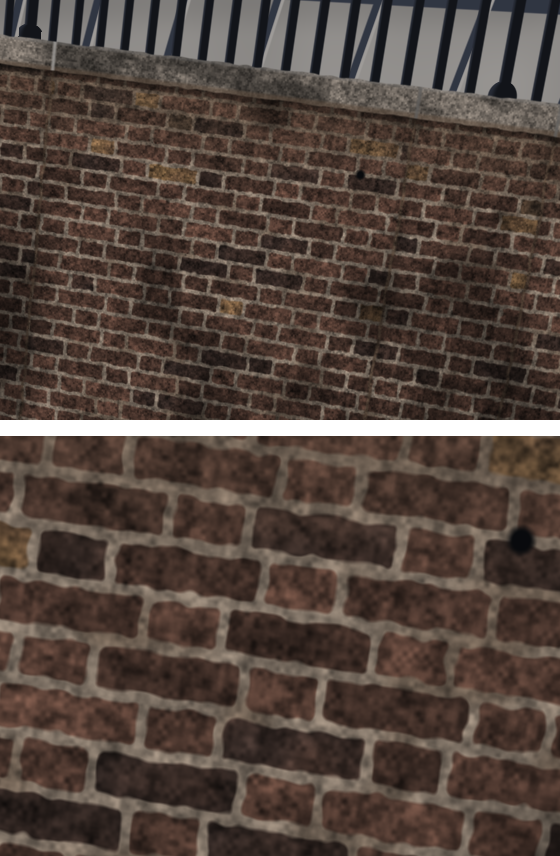
Top: the whole. Bottom: its middle third, enlarged.
Write a Shadertoy shader that draws this texture.

```glsl
// Weathered Flemish-bond brick wall with a stone coping and iron railings, seen at a tilt.
const float COURSE = 0.0407;        // height of one brick course
const float PERIOD = 0.186;         // one stretcher plus one header
const float STRETCHER = 0.66;       // share of the period taken by the stretcher
const float MORTAR = 0.0088;        // joint width
const float COPING = 0.07;          // coping thickness
const vec3 PANEL_JOINTS = vec3(0.125, 0.99, 1.322);
const float BAR_HALF = 0.0108;      // half width of a railing bar
const float BAR_STEP = 0.0515;      // bar spacing at the left
const float BAR_GROWTH = 0.00075;   // widening of the spacing to the right
const float STAY_EVERY = 3.25;      // bars between slanted stays
const float POST_EVERY = 17.0;      // bars between footed posts
const vec2 HOLE = vec2(0.882, 0.142);
const vec3 DARK_BRICK = vec3(0.19, 0.14, 0.12);
const vec3 RED_BRICK = vec3(0.35, 0.25, 0.21);
const vec3 TAN_BRICK = vec3(0.46, 0.36, 0.24);
const vec3 SOOT = vec3(0.13, 0.11, 0.105);
const vec3 MORTAR_COLOR = vec3(0.50, 0.45, 0.40);
const vec3 DUST = vec3(0.32, 0.26, 0.21);
const vec3 STONE = vec3(0.43, 0.40, 0.37);
const vec3 BACKING = vec3(0.54, 0.53, 0.52);
const vec3 IRON = vec3(0.07, 0.08, 0.10);
const vec3 SHADE = vec3(0.19, 0.21, 0.26);

float hash(vec2 p) {
    return fract(sin(dot(p, vec2(127.1, 311.7))) * 43758.5453);
}

float noise(vec2 p) {
    vec2 i = floor(p), f = fract(p);
    f = f * f * (3.0 - 2.0 * f);
    return mix(mix(hash(i), hash(i + vec2(1, 0)), f.x),
               mix(hash(i + vec2(0, 1)), hash(i + vec2(1, 1)), f.x), f.y);
}

float fbm(vec2 p) {
    float sum = 0.0, amp = 0.5;
    for (int i = 0; i < 4; i++) {
        sum += amp * noise(p);
        p = p * 2.03 + 17.3;
        amp *= 0.5;
    }
    return sum / 0.9375;
}

// 1 inside a shape (d < 0), 0 outside
float fill(float d, float soft) {
    return 1.0 - smoothstep(-soft, soft, d);
}

float panelJointDistance(float u) {
    vec3 d = abs(u - PANEL_JOINTS);
    return min(d.x, min(d.y, d.z));
}

vec3 brickWall(vec2 w, float px) {
    // Rough edges, then course and bond coordinates
    vec2 p = w + 0.004 * (vec2(noise(w * 75.0), noise(w * 75.0 + 40.0)) - 0.5);
    float panel = dot(step(PANEL_JOINTS, vec3(w.x)), vec3(1.0));
    float y = p.y / COURSE - 0.45, row = floor(y);
    float t = p.x / PERIOD + 0.5 * row - 0.044 + 0.37 * (panel - 1.0);
    t += 0.12 * (hash(vec2(row, panel)) - 0.5);
    float f = fract(t), header = step(STRETCHER, f);
    float center = mix(STRETCHER, 1.0 + STRETCHER, header) * 0.5;
    float width = mix(STRETCHER, 1.0 - STRETCHER, header);
    vec2 local = vec2((f - center) * PERIOD, (fract(y) - 0.5) * COURSE);
    vec2 halfSize = 0.5 * (vec2(width * PERIOD, COURSE) - MORTAR);
    vec2 q = abs(local) - halfSize + 0.004;
    float d = length(max(q, 0.0)) + min(max(q.x, q.y), 0.0) - 0.004;
    d += 0.0024 * (noise(w * 110.0 + 5.0) - 0.5);

    // Brick tone, with odd tan and burnt bricks, blotched and pitted
    vec2 id = vec2(floor(t) * 2.0 + header + panel * 50.0, row);
    float grain = fbm(w * 65.0), stain = fbm(w * 5.0 + 3.0);
    float pits = noise(w * 120.0) + noise(w * 230.0 + 9.0) - 1.0;
    float blotch = noise(w * 34.0 + hash(id) * 20.0);
    vec3 brick = mix(DARK_BRICK, RED_BRICK, 0.1 + 0.6 * hash(id) + 0.35 * blotch);
    brick = mix(brick, TAN_BRICK, (0.4 + 0.5 * blotch) * step(0.92 + 0.1 * w.y, hash(id + 7.7)));
    brick = mix(brick, SOOT, (0.3 + 0.5 * blotch) * step(hash(id + 3.1), 0.10));
    brick *= 0.62 + 0.72 * grain + 0.48 * pits;

    // Mortar, dusty near the coping
    float dusty = 1.0 - smoothstep(0.02, 0.2, w.y + 0.12 * (stain - 0.5));
    float worn = smoothstep(0.55, 0.9, noise(w * 16.0 + 60.0));
    vec3 mortar = mix(MORTAR_COLOR, DUST, max(0.5 * dusty, 0.5 * worn));
    mortar *= 0.70 + 0.56 * grain + 0.34 * pits;
    vec3 col = mix(mortar, brick, fill(d, 0.0012 + px));
    col = mix(col, DUST * (0.6 + 0.7 * grain + 0.4 * pits), 0.3 * dusty);

    // Panel joints, soot patches, the hole and the shadow below the coping
    float jd = panelJointDistance(w.x + 0.008 * (noise(w * 40.0) - 0.5));
    col *= 1.0 - 0.25 * exp(-jd * 55.0);
    col = mix(col, DUST * (0.5 + grain + 0.3 * pits), 0.75 * fill(jd - 0.0035, 0.0015 + px));
    col *= mix(1.0, 0.64, smoothstep(0.52, 0.72, stain));
    vec2 patchOffset = w - vec2(0.06, 0.62);
    col *= 1.0 - 0.5 * exp(-dot(patchOffset, patchOffset * vec2(130, 14)));
    col = mix(col, IRON * 0.5, fill(length(w - HOLE) - 0.010, 0.003 + px));
    return col * mix(0.55, 1.0, smoothstep(-0.002, 0.025, w.y));
}

vec3 coping(vec2 w, float px) {
    float lichen = fbm(w * 24.0), speck = noise(w * 130.0) + noise(w * 230.0) - 1.0;
    vec3 col = STONE * (0.62 + 0.72 * lichen + 0.42 * speck);
    col *= mix(1.0, 0.6, smoothstep(0.46, 0.66, fbm(w * vec2(6, 14) + 9.0)));
    col = mix(col, BACKING * 0.95, 0.4 * fill(w.y + COPING - 0.006, 0.004));
    col = mix(col, DUST * 1.15, 0.6 * smoothstep(-0.016, -0.006, w.y));
    float jointTone = mix(1.2, 0.7, step(0.5, w.x));
    return mix(col, BACKING * jointTone, 0.75 * fill(panelJointDistance(w.x) - 0.004, 0.002 + px));
}

vec3 railings(vec2 w, vec2 p, float px) {
    float h = -COPING - w.y;
    vec3 col = BACKING * (0.88 + 0.12 * noise(p * 5.0) + 0.1 * smoothstep(0.0, 0.1, p.y));
    col = mix(col, SHADE, fill(p.y - 0.055 * (p.x - 0.7), 0.001 + px));

    // Bar index from the growing spacing
    float b = max(BAR_STEP * BAR_STEP + 4.0 * BAR_GROWTH * (w.x - 0.012), 0.0);
    float n = (sqrt(b) - BAR_STEP) / (2.0 * BAR_GROWTH);
    float nearest = floor(n + 0.5), spacing = BAR_STEP + 2.0 * BAR_GROWTH * n;

    // Slanted stays, each with its shadow
    float s = (fract((n - 0.4 - 2.7 * h) / STAY_EVERY + 0.5) - 0.5) * STAY_EVERY * spacing;
    col = mix(col, SHADE, fill(abs(s + 0.012) - 0.009, 0.001 + px));
    col = mix(col, BACKING * 1.15, fill(abs(s) - 0.0035, 0.001 + px));

    // Upright bars and domed post feet
    float x = (n - nearest) * spacing;
    float post = step(abs(mod(nearest, POST_EVERY) - 1.0), 0.1);
    float dome = 0.034 * sqrt(max(1.0 - h * h / 0.0013, 0.0));
    float radius = max(BAR_HALF * (0.9 + 0.2 * w.x), post * max(dome, 0.014));
    vec3 iron = mix(IRON, SHADE, 0.65 * smoothstep(0.4, 0.9, -x / radius));
    return mix(col, iron, fill(abs(x) - radius, 0.0008 + px));
}

void mainImage(out vec4 fragColor, in vec2 fragCoord) {
    float px = 0.7 / iResolution.y;
    vec2 p = fragCoord / iResolution.y;
    p.y = 1.0 - p.y;
    // Tilted, fanning wall coordinates: x along the courses, y down from the coping
    float v = (p.y - 0.153 - 0.13 * p.x) / (1.0 + 0.08 * p.x);
    vec2 w = vec2((p.x + 0.08 * v) / (1.0 - 0.1 * v), v);
    float chip = 0.004 * (noise(w * 45.0) - 0.5);
    vec3 col = mix(coping(w, px), brickWall(w, px), fill(-w.y + chip, 0.0012 + px));
    col = mix(col, railings(w, p, px), fill(w.y + COPING + chip, 0.001 + px));
    fragColor = vec4(clamp(col, 0.0, 1.0), 1.0);
}
```
